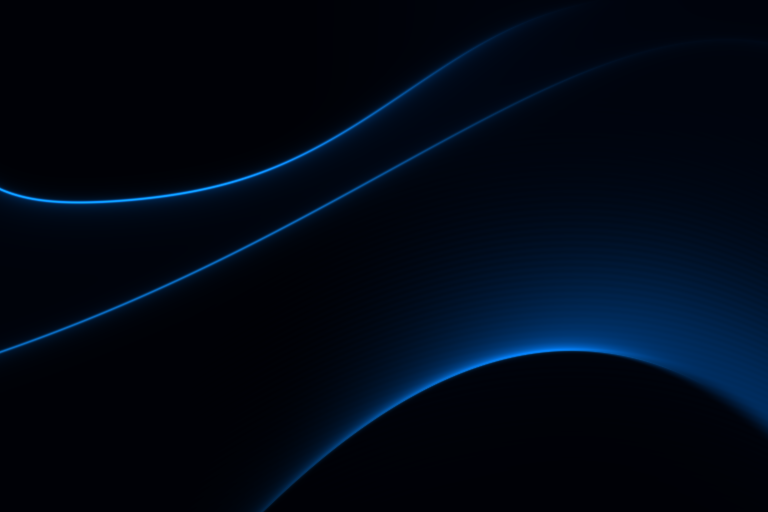
Give the GLSL for this background, as a Shadertoy shader.

```glsl
const vec3 NIGHT = vec3(0.0, 0.004, 0.022);
const vec3 NAVY = vec3(0.0, 0.012, 0.034);
const vec3 DEEP = vec3(0.0, 0.17, 0.34);
const vec3 AZURE = vec3(0.0, 0.27, 0.54);
const vec3 CYAN = vec3(0.06, 0.50, 0.84);

// Signed distance (x) and height (y) of a polynomial curve.
vec2 curve(vec2 p, float centre, float coeff[7]) {
    const float SCALE = 5.12;
    float s = (p.x - centre) * SCALE;
    float height = 0.0;
    float slope = 0.0;
    for (int i = 6; i >= 0; i--) {
        slope = slope * s + height;
        height = height * s + coeff[i];
    }
    slope *= SCALE;
    return vec2((p.y - height) / sqrt(1.0 + slope * slope), height);
}

// Exponential falloff with a different reach on each side of an edge.
float falloff(float d, float below, float above) {
    return exp(-abs(d) / (d < 0.0 ? below : above));
}

float bell(float d, float width) {
    return exp(-d * d / (width * width));
}

float fadeOut(float from, float to, float x) {
    return 1.0 - smoothstep(from, to, x);
}

// A thin bright filament with a softer halo hanging below it.
vec3 filament(float d, float core, float halo, float reach) {
    return CYAN * core * bell(d, 0.0027)
         + AZURE * halo * (0.42 * falloff(d, 0.009, 0.004)
                         + 0.20 * falloff(d, reach, 0.014));
}

// Fine parallel ridges, averaging to zero.
float ridges(float level, float spacing) {
    return sin(6.28318 * level / spacing);
}

// Broad light above the dome, a hot rim, and a faint sheen inside.
vec3 dome(float d, float level, float x) {
    float edge = mix(0.003, 0.025, smoothstep(1.1, 1.5, x));
    float outside = smoothstep(-edge, edge, d);
    float right = smoothstep(0.50, 1.35, x);
    float rim = smoothstep(0.20, 1.02, x) * fadeOut(1.04, 1.42, x);
    float height = max(d, 0.0);

    vec3 haze = DEEP * right * (0.80 * bell(height, 0.19) + 0.16 * bell(height, 0.32));
    vec3 glow = AZURE * rim * (0.55 * exp(-height / 0.014) + 0.42 * exp(-height / 0.05));
    vec3 line = CYAN * rim * 0.5 * falloff(d, 0.0025, 0.006);
    vec3 sheen = NAVY * 0.7 * smoothstep(0.5, 1.0, x) * exp(min(d, 0.0) / 0.11);

    float grain = ridges(level, 0.0125) * smoothstep(0.25, 1.0, x);
    vec3 texture1 = NAVY * 0.34 * grain * bell(d - 0.16, 0.17);
    return (haze + glow) * outside + line + sheen + texture1;
}

void mainImage(out vec4 fragColor, in vec2 fragCoord) {
    vec2 p = fragCoord / iResolution.y;
    p.x *= 1.5 * iResolution.y / iResolution.x;

    // Two rising waves and one rounded hill.
    vec2 upper = curve(p, 0.586, float[7](0.6953, 0.0946, 0.0283, -0.00273, -0.00305, -0.000105, 0.000154));
    vec2 middle = curve(p, 0.586, float[7](0.5723, 0.1036, 0.0038, -0.00106, -0.000186, -0.000012, 0.0));
    vec2 hill = curve(p, 0.977, float[7](0.2969, 0.0511, -0.0342, -0.0013, 0.0, 0.0, 0.0));

    // Tinted band between the waves.
    float band = smoothstep(0.0, 0.01, middle.x) * smoothstep(0.0, 0.01, -upper.x);
    vec3 color = NIGHT + NAVY * 0.5 * band * fadeOut(0.8, 1.5, p.x);

    // Filaments dim toward the right.
    float upperCore = fadeOut(0.35, 1.05, p.x);
    float upperHalo = fadeOut(0.70, 1.25, p.x);
    color += filament(upper.x, upperCore, upperHalo, 0.035);

    float middleCore = 0.62 * fadeOut(0.45, 1.25, p.x);
    float middleHalo = 0.12 + 0.55 * fadeOut(0.60, 1.45, p.x);
    color += filament(middle.x, middleCore, middleHalo, 0.025);

    // Ridges bend less than the hill itself.
    color += dome(hill.x, p.y - 0.55 * hill.y, p.x);
    fragColor = vec4(clamp(color, 0.0, 1.0), 1.0);
}
```
